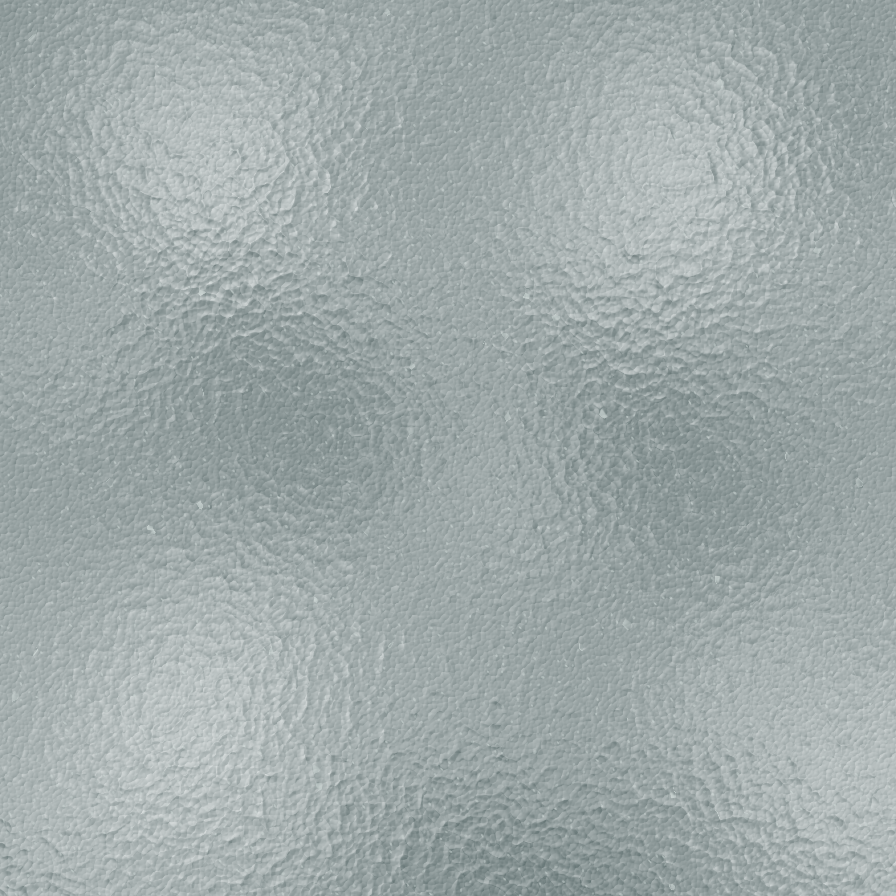
Reproduce this texture procedurally as a Shadertoy shader.

```glsl
// Frosted glass in grey green: a soft field of light, made of layered sines,
// is seen through a hammered surface. Smooth cellular noise gives the slopes
// that bend the view; fine grain, glints and a few pale chips lie on top.

const vec3 SHADE = vec3(0.525, 0.575, 0.575);
const vec3 LIGHT = vec3(0.735, 0.765, 0.765);
const vec3 GLINT = vec3(0.83, 0.87, 0.86);

vec2 hash2(vec2 cell) {
    vec3 q = fract(cell.xyx * vec3(0.1031, 0.1030, 0.0973));
    q += dot(q, q.yzx + 33.33);
    return fract((q.xx + q.yz) * q.zy);
}

// Blended offset to the nearest cell centres: the slope of a dimpled surface
vec2 cellSlope(vec2 p, float sharpness) {
    vec2 cell = floor(p);
    vec2 sum = vec2(0.0);
    float total = 0.0;
    for (int y = -1; y <= 1; y++) {
        for (int x = -1; x <= 1; x++) {
            vec2 id = cell + vec2(x, y);
            vec2 toCentre = id + hash2(id) - p;
            float weight = exp(-sharpness * dot(toCentre, toCentre));
            sum += weight * toCentre;
            total += weight;
        }
    }
    return sum / max(total, 1e-5);
}

// Broad bright and dark patches behind the glass, roughly -1 to 1
float lightField(vec2 p) {
    p += 0.03 * sin(p.yx * vec2(9.0, 7.0) + vec2(0.5, 2.0));
    float rows = cos(10.5 * (p.y - 0.8));
    float columns = cos(12.8 * (p.x - 0.27));
    float lower = smoothstep(0.45, 0.1, p.y);
    float upper = smoothstep(0.6, 0.9, p.y);
    float upperTone = columns * (0.45 * rows * (1.0 - lower) + 0.35 * upper);
    float lowerTone = 0.75 * cos(7.2 * (p.x - 0.2)) * lower;
    float drift = 0.17 * sin(dot(p, vec2(19.0, 11.0)) + 1.5 * sin(p.y * 9.0));
    drift += 0.14 * sin(dot(p, vec2(-14.0, 23.0)) + 1.5 * sin(p.x * 11.0));
    return 0.45 * rows + upperTone + lowerTone + drift;
}

// Sparse soft spots, one at most per cell, longer along y by stretch
float specks(vec2 p, float chance, float radius, float stretch) {
    vec2 cell = floor(p);
    vec2 centre = 0.35 + 0.3 * hash2(cell + 17.0);
    vec2 pick = hash2(cell + 71.0);
    vec2 d = fract(p) - centre;
    d.x += (pick.y - 0.5) * d.y;
    d.y /= stretch;
    float spot = 1.0 - smoothstep(0.3 * radius, radius, length(d));
    return spot * step(pick.x, chance) * (0.5 + 0.5 * pick.y);
}

void mainImage(out vec4 fragColor, in vec2 fragCoord) {
    vec2 uv = fragCoord / iResolution.y;

    // Hammered surface in two sizes, on a slightly wavy grid
    vec2 wavy = uv + 0.003 * sin(uv.yx * 67.0 + 2.0 * sin(uv * 41.0));
    vec2 coarse = cellSlope(wavy * 82.0, 7.0);
    vec2 fine = cellSlope(wavy * 150.0 + 31.0, 7.0);
    vec2 slope = coarse + 0.7 * fine;

    // Bent view of the light, with weak shading of the relief itself
    float tone = lightField(uv + 0.17 * slope);
    tone += 0.34 * dot(slope, vec2(-0.5, 0.8));

    // Fine frost grain
    vec2 grain = cellSlope(uv * 220.0 + 9.0, 7.0);
    tone += 0.65 * (grain.x - grain.y);
    vec3 color = mix(SHADE, LIGHT, 0.43 + 0.5 * tone);

    // Small glints everywhere, larger chips in loose groups
    float glints = specks(wavy * 115.0, 0.2, 0.23, 1.2);
    float groups = 0.5 + 0.5 * sin(uv.x * 17.0 + 2.0 * sin(uv.y * 8.0));
    vec2 rough = uv + 0.008 * fine;
    float chips = specks(rough * 38.0, 0.06 * groups, 0.1, 2.4);
    color = mix(color, GLINT, 0.5 * glints);
    color = mix(color, GLINT, 0.7 * chips);

    fragColor = vec4(color, 1.0);
}
```
